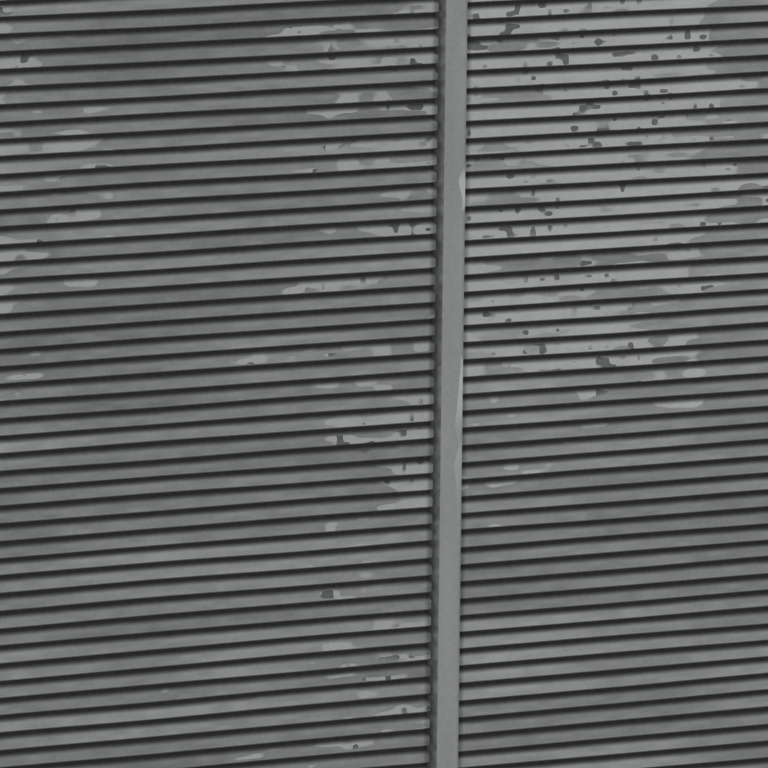
This texture is drawn by a Shadertoy shader. Its source:

```glsl
// Weathered grey louvre slats in two panels, split by a leaning vertical post.

#define ROWS 44.0            // slats down the left edge
#define SLOPE_TOP 0.050      // rise of the slats at the top
#define SLOPE_BOTTOM 0.095   // rise of the slats at the bottom
#define RIGHT_SHIFT 0.40     // row offset of the right panel
#define POST_X 0.5685        // left edge of the post at the bottom
#define POST_LEAN 0.0125     // sideways drift of the post to the top
#define POST_WIDTH 0.028
#define SIDE_WIDTH 0.0115    // shaded left face of the post
#define GROOVE_LUM 0.155
#define SLAT_LUM 0.475
#define PEEL_LUM 0.600
#define POST_LUM 0.515

float hash(vec2 p) {
    vec3 q = fract(p.xyx * 0.1031);
    q += dot(q, q.yzx + 33.33);
    return fract((q.x + q.y) * q.z);
}

float noise(vec2 p) {
    vec2 cell = floor(p), f = fract(p);
    f = f * f * (3.0 - 2.0 * f);
    return mix(mix(hash(cell), hash(cell + vec2(1, 0)), f.x),
               mix(hash(cell + vec2(0, 1)), hash(cell + vec2(1, 1)), f.x), f.y);
}

// Likelihood of peeled paint in each panel; gap is the distance from the post
float peelCover(vec2 uv, float gap, bool isRight) {
    if (isRight) {
        return 0.12 + 0.62 * smoothstep(0.18, 0.70, uv.y)
             - 0.35 * smoothstep(0.88, 0.97, uv.x)
             - 0.75 * gap * (1.0 - uv.y);
    }
    float nearPost = 0.62 * exp(-4.0 * gap) * (0.75 + 0.25 * uv.y);
    float farSide = 0.60 * exp(-5.0 * uv.x) * smoothstep(0.35, 0.70, uv.y);
    return max(nearPost, farSide);
}

void mainImage(out vec4 fragColor, in vec2 fragCoord) {
    vec2 uv = fragCoord / iResolution.xy;
    vec2 px = 1.0 / iResolution.xy;

    // Post edges and panel side
    float postLeft = POST_X + POST_LEAN * uv.y;
    float postRight = postLeft + POST_WIDTH;
    bool isRight = uv.x > postLeft + 0.5 * POST_WIDTH;
    float gap = max(isRight ? uv.x - postRight : postLeft - SIDE_WIDTH - uv.x, 0.0);

    // Fanned rows, counted downwards
    float down = 1.0 - uv.y;
    float slope = mix(SLOPE_TOP, SLOPE_BOTTOM, down);
    float rows = (down + uv.x * slope) * ROWS + (isRight ? RIGHT_SHIFT : -0.08);
    rows += 0.10 * (noise(vec2(uv.x * 5.0, rows * 0.7)) - 0.5);
    float row = floor(rows), f = fract(rows);
    float seed = row + (isRight ? 91.0 : 7.0);

    // Slat profile: soft rise out of the groove, crisp lower lip
    float soft = max(0.14, ROWS * px.y);
    float slat = smoothstep(0.06, 0.46, f) * (1.0 - smoothstep(0.97 - soft, 0.97, f));

    // Tone drifts between rows and along them
    float tone = SLAT_LUM + (isRight ? 0.025 : 0.0);
    tone += 0.05 * (hash(vec2(seed, 3.0)) - 0.5);
    tone += 0.09 * (noise(vec2(uv.x * 6.0, seed * 0.37)) - 0.5);
    tone += 0.05 * (noise(vec2(uv.x * 45.0, rows * 4.0)) - 0.5);

    // Peeled paint with ragged ends on each slat
    float ragged = 0.6 * noise(vec2(uv.x * 9.0, seed * 3.7 + f * 0.8))
                 + 0.4 * noise(vec2(uv.x * 42.0, seed * 5.3 + f * 2.5));
    float peel = smoothstep(0.0, 0.07, ragged + peelCover(uv, gap, isRight) - 1.0);
    float peelTone = PEEL_LUM - (isRight ? 0.0 : 0.035);
    tone = mix(tone, peelTone + 0.06 * (ragged - 0.5), peel);

    // Dark flecks inside the peeled paint
    float fleck = smoothstep(0.70, 0.85, noise(vec2(uv.x * 95.0, rows * 2.6)));
    fleck *= smoothstep(0.35, 0.65, noise(vec2(uv.x * 17.0, rows * 0.6 + 40.0)));
    tone -= 0.24 * fleck * peel;

    // Slat ends fall into shade beside the post
    float lum = mix(GROOVE_LUM, tone, slat);
    lum *= mix(0.72, 1.0, smoothstep(0.0, 0.008, gap));

    // Scalloped side face of the post
    float sideEdge = postLeft - SIDE_WIDTH + 0.004 * (slat - 0.5);
    float sideMask = isRight ? 0.0 : smoothstep(-px.x, px.x, uv.x - sideEdge);
    float sideTone = mix(0.19, 0.34, smoothstep(sideEdge, postLeft, uv.x));
    sideTone += 0.10 * (noise(vec2(uv.x * 150.0, uv.y * 110.0)) - 0.5) + 0.04 * slat;
    lum = mix(lum, sideTone, sideMask);

    // Post front with a chipped bright right edge
    float across = (uv.x - postLeft) / POST_WIDTH;
    float front = POST_LUM + 0.03 * (noise(vec2(uv.x * 60.0, uv.y * 9.0)) - 0.5);
    float chipWidth = 0.10 + 0.30 * noise(vec2(2.0, uv.y * 38.0));
    float chip = smoothstep(0.0, 0.10, across - 1.0 + chipWidth);
    chip *= smoothstep(0.40, 0.65, noise(vec2(8.0, uv.y * 16.0))) * smoothstep(0.25, 0.55, uv.y);
    front += 0.12 * chip - 0.05 * smoothstep(0.85, 1.0, across) * (1.0 - chip);
    float postMask = smoothstep(-px.x, px.x, uv.x - postLeft)
                   * smoothstep(-px.x, px.x, postRight - uv.x);
    lum = mix(lum, front, postMask);

    // Fine grain and a faintly cool grey
    lum += 0.02 * (noise(uv * 260.0) - 0.5);
    fragColor = vec4(lum * vec3(0.985, 1.0, 0.995), 1.0);
}
```
